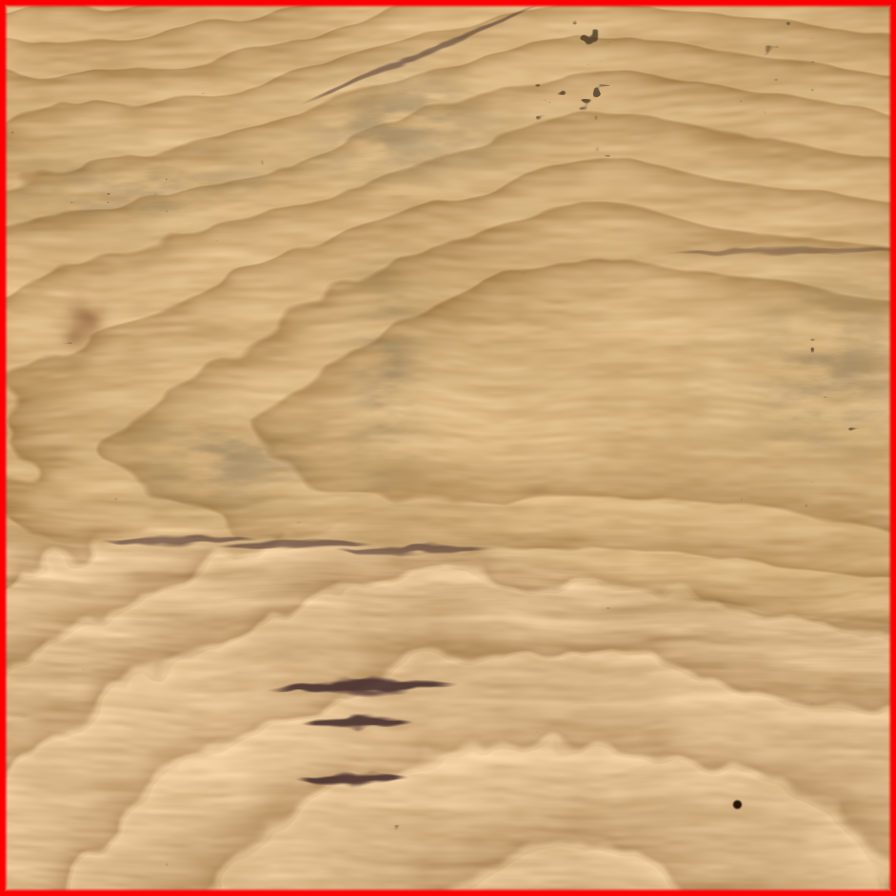
Give the GLSL for this texture, as a three.js fragment shader.

```glsl
// Weathered pine board with looping growth rings, cracks and specks in a thin red frame
varying vec2 vUv;

float hash(vec2 p) {
  return fract(sin(dot(p, vec2(127.1, 311.7))) * 43758.5453);
}

float noise(vec2 p) {
  vec2 i = floor(p), f = fract(p);
  f = f * f * (3.0 - 2.0 * f);
  return mix(mix(hash(i), hash(i + vec2(1.0, 0.0)), f.x),
             mix(hash(i + vec2(0.0, 1.0)), hash(i + 1.0), f.x), f.y);
}

float fbm(vec2 p) {
  float sum = 0.0, amp = 0.5;
  for (int i = 0; i < 4; i++) {
    sum += amp * noise(p);
    p = p * 2.03 + 17.3;
    amp *= 0.5;
  }
  return sum;
}

// Soft elliptical spot
float spot(vec2 p, vec2 centre, vec2 size) {
  vec2 q = (p - centre) / size;
  return exp(-dot(q, q));
}

// Ragged tapering crack
float crack(vec2 p, vec2 centre, float halfLength, float thickness, float slope) {
  vec2 q = p - centre;
  q.y -= slope * q.x + 0.004 * (noise(vec2(p.x * 45.0, centre.y * 90.0)) - 0.5);
  float taper = max(1.0 - abs(q.x) / halfLength, 0.0);
  float width = thickness * taper * (0.5 + noise(p * vec2(60.0, 200.0)));
  return (1.0 - smoothstep(width * 0.4, width + 0.002, abs(q.y))) * smoothstep(0.0, 0.3, taper);
}

// Dark band with one sharp edge, fading over the ring
float ringBand(float d) {
  return exp(-3.2 * d) * smoothstep(0.0, 0.09, d);
}

// Nested loops with their tips at the left, dark on the inner side
float upperRings(vec2 p) {
  float axis = 0.585 - 0.085 * smoothstep(0.7, 0.2, 0.9 - p.x) * 0.0
             - 0.085 * (1.0 - smoothstep(0.2, 0.7, p.x)) - 0.13 * max(p.x - 0.65, 0.0);
  float r = length(vec2(min(p.x - 0.72, 0.0) / 3.1, p.y - axis));
  float wobble = fbm(p * vec2(6.0, 10.0)) - 0.47 + 0.22 * (noise(p * vec2(25.0, 32.0)) - 0.5);
  r += wobble * mix(0.07, 0.025, p.x) - 0.13;
  float n = r * 17.0 + r * r * 12.0;
  return ringBand(max(ceil(n), 0.0) - n);
}

// Arches rising from the bottom edge, dark on the outer side with a pale rim
float lowerRings(vec2 p) {
  float r = length(vec2((p.x - 0.62) / 1.75, p.y + 0.03));
  float wobble = fbm(p * vec2(8.0, 9.0) + 5.0) - 0.47 + 0.2 * (noise(p * 34.0) - 0.5);
  r += wobble * 0.075 - 0.09;
  float n = r * 7.3 + r * r * 10.0;
  float d = fract(n);
  return 0.9 * ringBand(d) - 0.3 * exp(-9.0 * (1.0 - d)) * (1.0 - smoothstep(0.97, 1.0, d));
}

void main() {
  vec2 p = vUv;

  // Growth rings on both sides of the straight-grained seam
  float seam = 0.4 - 0.09 * smoothstep(0.4, 1.0, p.x);
  float upper = smoothstep(-0.025, 0.025, p.y - seam);
  float rings = mix(lowerRings(p), upperRings(p), upper);

  // Fine fibres along the board
  vec2 g = vec2(p.x, p.y + 0.05 * p.x * (0.5 - p.y) + 0.012 * noise(p * 9.0));
  float fibre = noise(g * vec2(16.0, 160.0)) + 0.7 * noise(g * vec2(45.0, 210.0) + 9.0) - 0.85;
  float seamGrain = spot(p, vec2(p.x, seam - 0.02), vec2(1.0, 0.07));
  float streaks = fbm(g * vec2(4.0, 60.0) + 3.0) - 0.47;
  float mottle = fbm(p * vec2(4.0, 6.0) + 20.0) - 0.47;

  vec3 col = mix(vec3(0.87, 0.735, 0.55), vec3(0.85, 0.715, 0.51), upper);
  col -= rings * vec3(0.18, 0.19, 0.185);
  col += fibre * vec3(0.06, 0.065, 0.07) + mottle * 0.12;
  col += streaks * (0.11 + 0.22 * seamGrain);

  // Grey weathering
  float stain = spot(p, vec2(0.45, 0.86), vec2(0.1, 0.06))
              + spot(p, vec2(0.25, 0.49), vec2(0.09, 0.05))
              + spot(p, vec2(0.43, 0.58), vec2(0.035, 0.1))
              + spot(p, vec2(0.16, 0.79), vec2(0.12, 0.04))
              + spot(p, vec2(0.93, 0.58), vec2(0.09, 0.09));
  stain *= smoothstep(0.25, 0.75, fbm(p * vec2(22.0, 60.0)));
  col = mix(col, vec3(0.52, 0.45, 0.34), 0.5 * min(stain, 1.0));

  // Small knot
  float knot = spot(p + 0.02 * (noise(p * 50.0) - 0.5), vec2(0.093, 0.64), vec2(0.016, 0.022));
  col = mix(col, vec3(0.52, 0.34, 0.2), 0.65 * knot);

  // Dark specks in two columns near the top, few elsewhere
  float columns = spot(p, vec2(0.645, 0.9), vec2(0.04, 0.11))
                + 0.8 * spot(p, vec2(0.87, 0.95), vec2(0.035, 0.06))
                + 0.35 * spot(p, vec2(0.1, 0.77), vec2(0.1, 0.06))
                + 0.3 * spot(p, vec2(0.9, 0.55), vec2(0.06, 0.1));
  float speck = noise(p * vec2(75.0, 115.0)) * 0.75 + noise(p * vec2(140.0, 190.0)) * 0.25;
  float specks = smoothstep(0.0, 0.12, speck - 0.93 + 0.27 * min(columns, 1.0));
  col = mix(col, vec3(0.25, 0.19, 0.13), 0.75 * specks);

  // Cracks: a lower stack, broken ones on the seam, a diagonal one on top
  float cracks = 0.0;
  for (int i = 0; i < 3; i++) {
    float k = float(i);
    vec2 c = vec2(0.405 - 0.006 * k, 0.233 - 0.04 * k - 0.0115 * k * (k - 1.0));
    cracks = max(cracks, crack(p, c, 0.11 - 0.045 * min(k, 1.0), 0.011 - 0.003 * min(k, 1.0), 0.02));
    cracks = max(cracks, 0.65 * crack(p, vec2(0.2 + 0.13 * k, 0.397 - 0.005 * k), 0.09, 0.006, 0.02));
  }
  cracks = max(cracks, 0.6 * crack(p, vec2(0.47, 0.94), 0.14, 0.004, 0.42));
  cracks = max(cracks, 0.4 * crack(p, vec2(0.88, 0.72), 0.14, 0.004, 0.02));
  col = mix(col, vec3(0.25, 0.16, 0.17), 0.85 * cracks);

  // Worm hole
  float hole = 1.0 - smoothstep(0.003, 0.0065, length(p - vec2(0.823, 0.102)));
  col = mix(col, vec3(0.16, 0.08, 0.04), hole);

  // Red frame
  vec2 edge = min(p, 1.0 - p);
  col = mix(vec3(0.99, 0.0, 0.01), col, smoothstep(0.004, 0.0095, min(edge.x, edge.y)));
  gl_FragColor = vec4(clamp(col, 0.0, 1.0), 1.0);
}
```
